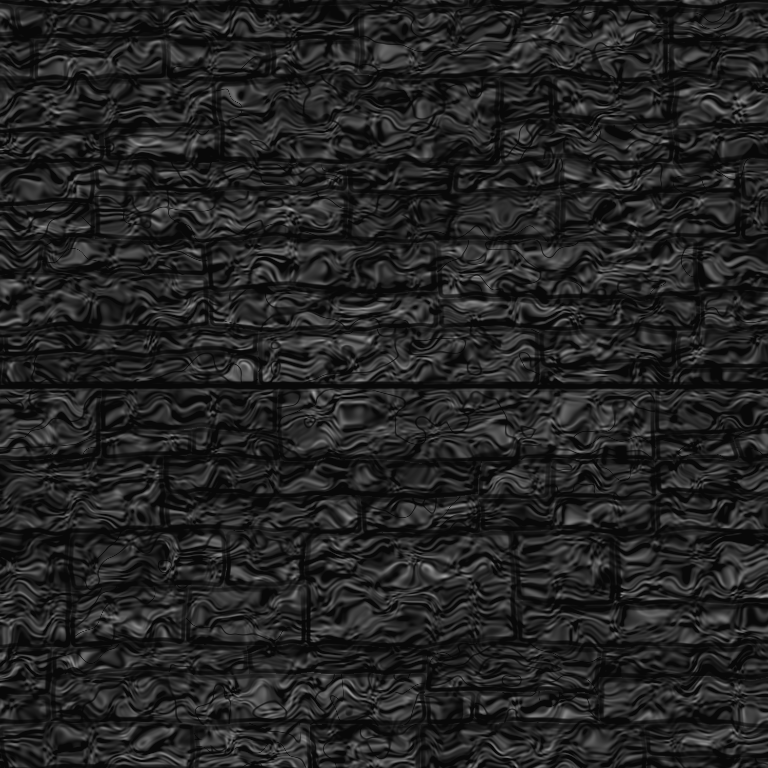
This texture is drawn by a three.js fragment shader. Its source:

```glsl
varying vec2 vUv;

const float COURSES = 10.0;          // courses up the wall
const float BLOCKS = 3.1;            // blocks across a course
const float JITTER = 0.55;           // irregularity of the joints
const float SEAM = 0.497;            // height of the long straight seam
const float CORNER = 0.009;          // corner radius of a stone
const float GROOVE_DEPTH = 0.0035;   // inset of the dark outline
const float GROOVE_WIDTH = 0.0042;
const float BASE_GREY = 0.158;
const float CONTRAST = 0.105;
const float RELIEF = 2.9;
const float BLACK = 0.03;
const vec2 GRAIN = vec2(34.0, 56.0); // coarsest relief frequency

float hash(vec2 p) {
  vec3 q = fract(p.xyx * vec3(0.1031, 0.1030, 0.0973));
  q += dot(q, q.yzx + 33.33);
  return fract((q.x + q.y) * q.z);
}

float noise(vec2 p) {
  vec2 i = floor(p);
  vec2 f = fract(p);
  f = f * f * (3.0 - 2.0 * f);
  return mix(mix(hash(i), hash(i + vec2(1.0, 0.0)), f.x),
             mix(hash(i + vec2(0.0, 1.0)), hash(i + 1.0), f.x), f.y);
}

float edge(float i, float row) {
  return i + (hash(vec2(i + 60.0, row + 40.0)) - 0.5) * JITTER;
}

// Lower edge, upper edge and index of the uneven interval holding t
vec3 span(float t, float row) {
  float i = floor(t);
  if (t < edge(i, row)) i -= 1.0;
  else if (t >= edge(i + 1.0, row)) i += 1.0;
  return vec3(edge(i, row), edge(i + 1.0, row), i);
}

// Keep the side of a cut at the given share of the interval
vec2 cut(vec2 range, float t, float share) {
  float middle = mix(range.x, range.y, share);
  return t < middle ? vec2(range.x, middle) : vec2(middle, range.y);
}

// Depth inside the stone, height within it (-1 to 1), and its random tone
vec3 stone(vec2 p) {
  float ty = (p.y - SEAM) * COURSES + edge(0.0, 0.0);
  vec3 course = span(ty, 0.0);
  float tx = p.x * BLOCKS + course.z * 5.37;
  vec3 block = span(tx, course.z + 20.0);
  vec2 id = vec2(block.z + 90.0, course.z + 90.0);
  vec2 xs = block.xy;
  vec2 ys = course.xy;
  if (hash(id) < 0.8) {
    ys = cut(ys, ty, mix(0.33, 0.67, hash(id + 7.3)));
    id += ys.x > course.x ? 31.0 : 57.0;
    if (hash(id) < 0.4) {
      xs = cut(xs, tx, mix(0.3, 0.7, hash(id + 3.7)));
      id.x += xs.x > block.x ? 13.0 : 0.0;
    }
  }
  vec2 scale = vec2(BLOCKS, COURSES);
  vec2 halfSize = 0.5 * vec2(xs.y - xs.x, ys.y - ys.x) / scale;
  vec2 local = (vec2(tx, ty) - 0.5 * vec2(xs.x + xs.y, ys.x + ys.y)) / scale;
  vec2 q = abs(local) - halfSize + CORNER;
  float d = min(max(q.x, q.y), 0.0) + length(max(q, 0.0)) - CORNER;
  return vec3(-d, local.y / halfSize.y, hash(id + 11.9));
}

// Light from above on crinkled rock, summed over three scales
float relief(vec2 p) {
  vec2 q = p * GRAIN;
  q += 1.5 * vec2(noise(p * 38.0), noise(p * 38.0 + 19.0));
  vec2 light = vec2(-0.18, 0.32);
  float sum = 0.0;
  float weight = 0.55;
  for (int i = 0; i < 3; i++) {
    sum += weight * (noise(q - light) - noise(q + light));
    q = mat2(0.98, 0.2, -0.2, 0.98) * q * 1.95 + 17.0;
    weight *= 1.35;
  }
  return sum;
}

void main() {
  vec2 p = vUv;

  // Wavering joints, straight near the seam
  vec2 wobble = vec2(noise(p * 11.0), noise(p * 11.0 + 5.0)) - 0.5;
  wobble += 0.45 * (vec2(noise(p * 42.0), noise(p * 42.0 + 9.0)) - 0.5);
  float calm = smoothstep(0.0, 0.03, abs(p.y - SEAM));
  vec3 s = stone(p + 0.011 * wobble * calm);

  // Rock face with tone per stone and broad patches
  float patches = noise(p * vec2(9.0, 17.0) + s.z * 20.0);
  float face = smoothstep(0.0, 0.006, s.x);
  float z = relief(p) * RELIEF * mix(0.75, 1.3, patches) * mix(0.55, 1.0, face);
  z += 0.7 * (patches - 0.5) + 0.6 * (s.z - 0.5) - 0.35 * (1.0 - face);
  float grey = BASE_GREY + CONTRAST * z;

  // Layered cracks in some stones
  float strata = abs(noise(p * vec2(8.0, 42.0) + 3.0 * wobble + s.z * 40.0) - 0.5);
  grey *= 1.0 - 0.65 * (1.0 - smoothstep(0.0, 0.06, strata)) * step(0.55, s.z);

  // Dark outlines, heaviest under each stone
  float wear = mix(0.55, 1.0, noise(p * 30.0 + 2.0));
  float shade = mix(0.6, 1.0, smoothstep(0.5, -0.5, s.y)) * wear;
  float groove = 1.0 - smoothstep(0.0012, GROOVE_WIDTH, abs(s.x - GROOVE_DEPTH));
  grey *= 1.0 - 0.9 * groove * shade;

  // Long seam with a thin lit lip below it
  float fromSeam = p.y - SEAM + 0.0015 * wobble.y;
  float lip = 1.0 - smoothstep(0.0005, 0.002, abs(fromSeam + 0.0048));
  grey *= smoothstep(0.001, 0.0035, abs(fromSeam));
  grey += 0.16 * lip * noise(p * vec2(35.0, 3.0));

  gl_FragColor = vec4(vec3(max(grey, BLACK)), 1.0);
}
```
